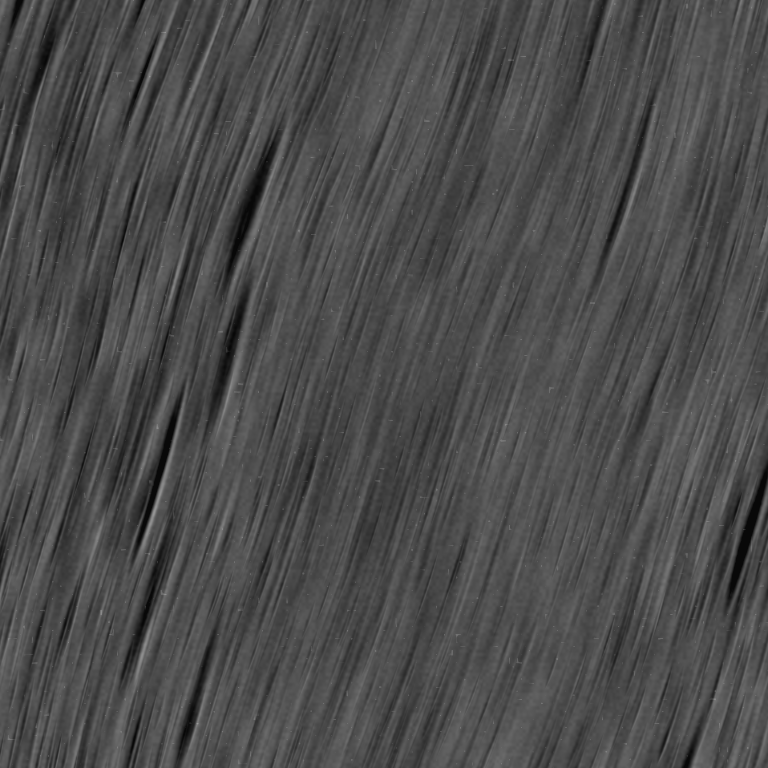
Reproduce this texture procedurally as a WebGL 1 fragment shader.

```glsl
precision highp float;
// Dark grey brushed surface with slanted scratches and a few deep lens-shaped gouges.
uniform vec2 u_resolution;

const float BASE_GREY = 0.306;

float hash(vec2 p) {
  vec3 h = fract(vec3(p.xyx) * vec3(0.1031, 0.1030, 0.0973));
  h += dot(h, h.yzx + 33.33);
  return fract((h.x + h.y) * h.z);
}

// Smooth value noise, centred on zero.
float noise(vec2 p) {
  vec2 id = floor(p);
  vec2 f = fract(p);
  f = f * f * (3.0 - 2.0 * f);
  float low = mix(hash(id), hash(id + vec2(1.0, 0.0)), f.x);
  float high = mix(hash(id + vec2(0.0, 1.0)), hash(id + vec2(1.0)), f.x);
  return mix(low, high, f.y) - 0.5;
}

// Tapered groove: dark core with a light ridge on its right side.
float groove(vec2 d, float halfWidth, float halfLength) {
  float t = d.y / halfLength;
  float taper = max(0.0, 1.0 - t * t);
  float x = d.x / (halfWidth * (0.35 + 0.65 * taper));
  float ridge = (x - 1.4) / 0.65;
  return taper * (0.65 * exp(-ridge * ridge) - exp(-x * x));
}

// Cellular scatter of grooves; columns are staggered to hide the grid.
float grooveLayer(vec2 q, vec2 cell, float thickness, float density, float lightShare, float seed) {
  vec2 g = q / cell;
  float sum = 0.0;
  for (int i = -1; i <= 1; i++) {
    float column = floor(g.x) + float(i);
    float y = g.y + hash(vec2(column + 71.0, seed));
    for (int j = -1; j <= 1; j++) {
      vec2 id = vec2(column, floor(y) + float(j));
      vec2 key = id + seed * vec2(17.0, 29.0) + 200.0;
      vec2 centre = id + vec2(hash(key), hash(key + 41.3));
      float size = hash(key + 83.7);
      float strength = mix(0.3, 1.0, hash(key + 127.1));
      float present = step(hash(key + 171.9), density);
      float facing = hash(key + 211.5) < lightShare ? -0.7 : 1.0;
      float halfWidth = thickness * mix(0.6, 1.2, size);
      float halfLength = mix(0.4, 0.95, hash(key + 257.3));
      sum += present * facing * strength * groove(vec2(g.x, y) - centre, halfWidth, halfLength);
    }
  }
  return sum;
}

// Straightens the slanted, slightly fanning grain: x across it, y along it.
vec2 grainSpace(vec2 p) {
  float lean = 0.29 + 0.05 * sin(4.0 * p.x - 0.8);
  float sway = 0.004 * sin(9.0 * p.y + 5.0 * p.x);
  return vec2(p.x - lean * (p.y - 0.5) + sway, p.y);
}

// Rough at the left and lower right, calmer right of the centre.
float roughness(vec2 p) {
  float offset = abs(p.x - 0.62 - 0.12 * (p.y - 0.5) + 0.04 * sin(7.0 * p.y));
  return mix(0.7, 1.25, smoothstep(0.08, 0.5, offset));
}

void main() {
  vec2 p = gl_FragCoord.xy / u_resolution.y;
  vec2 q = grainSpace(p);

  // Soft tonal bands and fine fibres along the grain.
  float bands = 0.06 * noise(q * vec2(16.0, 2.5) + 20.0);
  float fibres = 0.09 * noise(q * vec2(65.0, 7.0) + 50.0);
  fibres += 0.09 * noise(q * vec2(170.0, 20.0) + 90.0);

  // Scratches from wide to hairline.
  float scratches = 0.07 * grooveLayer(q, vec2(0.05, 0.26), 0.24, 0.8, 0.4, 1.0);
  scratches += 0.13 * grooveLayer(q, vec2(0.022, 0.13), 0.22, 0.65, 0.3, 2.0);
  scratches += 0.12 * grooveLayer(q, vec2(0.011, 0.06), 0.23, 0.6, 0.35, 3.0);

  // Rare deep gouges.
  float gouges = 0.38 * grooveLayer(q, vec2(0.14, 0.24), 0.065, 0.28, 0.0, 4.0);

  // Faint speckle.
  float grain = 0.045 * noise(p * 230.0);
  grain += 0.12 * smoothstep(0.42, 0.5, noise(p * 190.0 + 300.0));

  float grey = BASE_GREY + bands + grain + (fibres + scratches + gouges) * roughness(p);
  gl_FragColor = vec4(vec3(clamp(grey, 0.03, 0.75)), 1.0);
}
```
